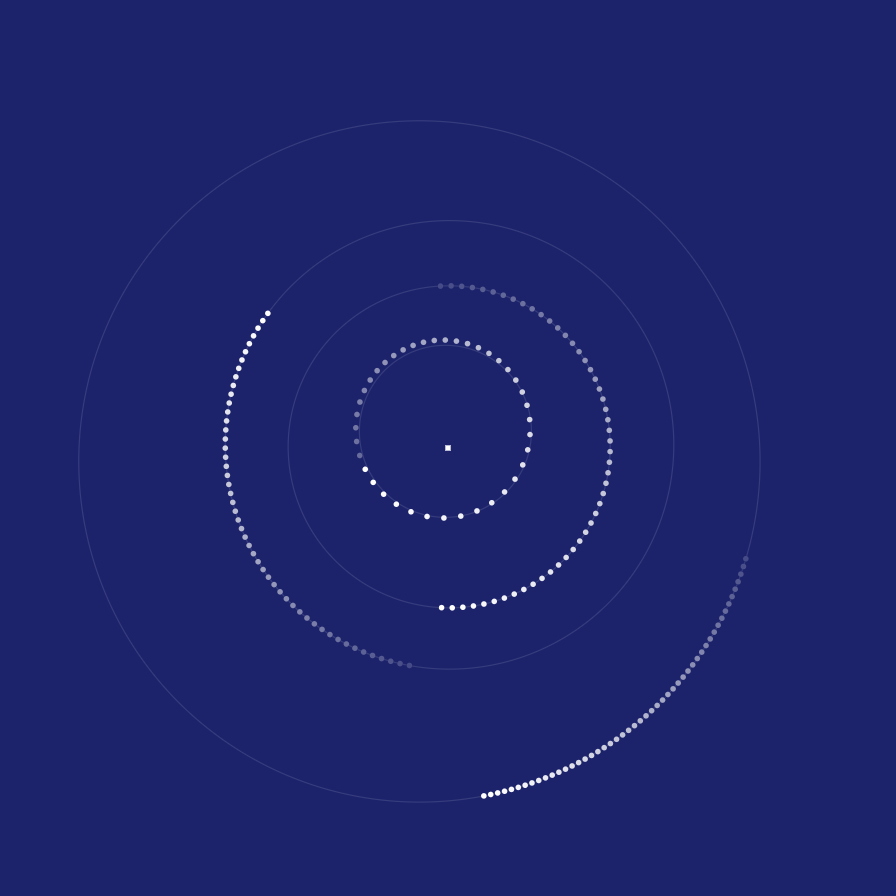
Write a WebGL 2 fragment shader that draws this background.

```glsl
#version 300 es
precision highp float;
// Faint orbit rings with fading trails of dots around a small square, on deep blue.

uniform vec2 u_resolution;
out vec4 fragColor;

float pixel; // size of one pixel in canvas units

float fill(float dist) {
    return clamp(0.5 - dist / pixel, 0.0, 1.0);
}

vec2 direction(float degrees_) {
    float a = radians(degrees_);
    return vec2(cos(a), sin(a));
}

float dot_(vec2 p, vec2 center) {
    return fill(length(p - center) - 0.0031);
}

float ring(vec2 p, vec2 center, float radius) {
    return 0.115 * fill(abs(length(p - center) - radius) - 0.00065);
}

// Ring with an arc of dots that fade from the start angle along the span;
// stretch widens the gaps towards the faint end.
float orbit(vec2 p, vec2 center, float radius, float start, float span, float stretch) {
    float light = ring(p, center, radius);
    if (abs(length(p - center) - radius) > 0.01) return light;
    for (int i = 0; i < 50; i++) {
        float t = float(i) / 49.0;
        float angle = start + span * (t + stretch * t * (t - 1.0));
        float fade = mix(1.0, 0.18, pow(t, 1.3));
        light = max(light, fade * dot_(p, center + radius * direction(angle)));
    }
    return light;
}

// Closed loop of dots, spaced by equal angles about an off-center pivot.
float innerLoop(vec2 p) {
    vec2 pivot = vec2(-0.0111, 0.0423);
    vec2 center = vec2(-0.0056, 0.0212);
    vec2 radii = vec2(0.0973, 0.0993);
    vec2 o = (pivot - center) / radii;
    float light = 0.0;
    for (int i = 0; i < 40; i++) {
        vec2 ray = direction(219.1 + 9.0 * float(i));
        vec2 d = ray / radii;
        float a = dot(d, d), b = dot(o, d), c = dot(o, o) - 1.0;
        float reach = (sqrt(b * b - a * c) - b) / a;
        float fade = 1.0 - 0.67 * pow(float(i) / 39.0, 1.4);
        light = max(light, fade * dot_(p, pivot + reach * ray));
    }
    return light;
}

void main() {
    float size = min(u_resolution.x, u_resolution.y);
    vec2 p = (gl_FragCoord.xy - 0.5 * u_resolution) / size;
    pixel = 1.0 / size;

    // Orbits from the outside in
    float light = orbit(p, vec2(-0.0319, -0.0150), 0.3802, -79.1, 62.5, 0.07);
    light = max(light, orbit(p, vec2(0.0017, 0.0035), 0.2503, 144.1, 115.6, 0.04));
    light = max(light, orbit(p, vec2(0.0013, 0.0013), 0.1797, -92.7, 185.8, 0.0));
    light = max(light, ring(p, vec2(-0.0029, 0.0186), 0.096));
    light = max(light, innerLoop(p));

    // Central square
    light = max(light, fill(max(abs(p.x), abs(p.y)) - 0.003));

    vec3 deepBlue = vec3(0.110, 0.137, 0.420);
    fragColor = vec4(mix(deepBlue, vec3(1.0), light), 1.0);
}
```
